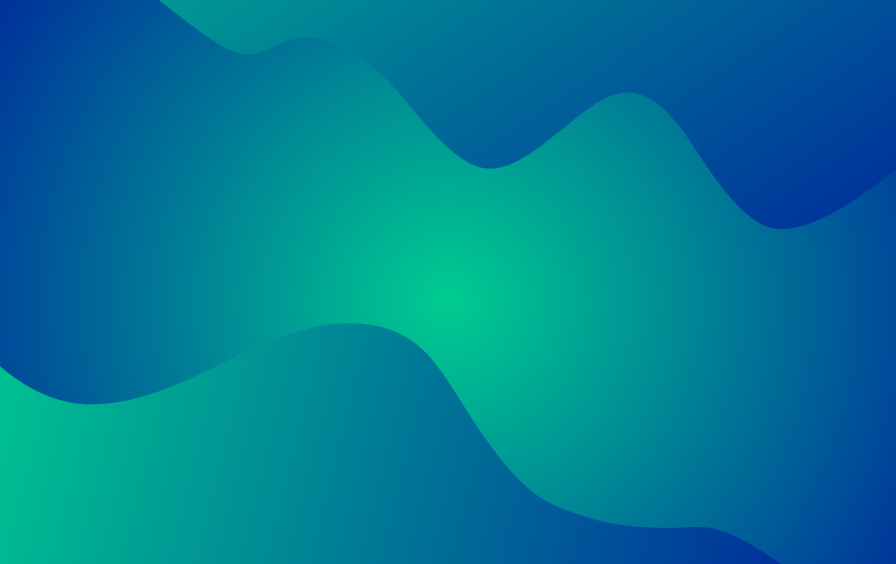
Write a Shadertoy shader that draws this background.

```glsl
// Two flowing wave panels, one above and one below, over a radial green glow.
// Each wave edge is a cubic Hermite curve; all layers share one green-to-blue
// ramp, driven by distance for the glow and by slanted ramps for the panels.

const int KNOTS = 12;

// Green to deep blue
vec3 ramp(float t) {
    return mix(vec3(0.0, 0.80, 0.568), vec3(0.0, 0.19, 0.607), clamp(t, 0.0, 1.0));
}

// Curve height at x; each knot holds (x, height, slope)
float waveHeight(float x, vec3 knots[KNOTS]) {
    vec3 a = knots[0], b = knots[1];
    for (int i = 1; i < KNOTS - 1; i++) {
        if (x > knots[i].x) {
            a = knots[i];
            b = knots[i + 1];
        }
    }
    float span = b.x - a.x;
    float t = clamp((x - a.x) / span, 0.0, 1.0);
    float s = 1.0 - t;
    return a.y * s * s * (1.0 + 2.0 * t) + b.y * t * t * (3.0 - 2.0 * t)
         + span * t * s * (a.z * s - b.z * t);
}

// Antialiased coverage of the positive side of an edge
float coverage(float d) {
    return clamp(0.5 + d / max(fwidth(d), 1e-5), 0.0, 1.0);
}

void mainImage(out vec4 fragColor, in vec2 fragCoord) {
    vec2 uv = fragCoord / iResolution.xy;
    float depth = 1.0 - uv.y;

    vec3 upperWave[KNOTS] = vec3[KNOTS](
        vec3(0.160, 1.021, -1.18), vec3(0.241, 0.925, -0.99),
        vec3(0.277, 0.9035, 0.0),  vec3(0.306, 0.917, 0.67),
        vec3(0.341, 0.9335, 0.0),  vec3(0.449, 0.828, -1.91),
        vec3(0.547, 0.701, 0.0),   vec3(0.625, 0.768, 1.27),
        vec3(0.7005, 0.836, 0.0),  vec3(0.773, 0.743, -2.47),
        vec3(0.870, 0.594, 0.0),   vec3(1.0, 0.699, 1.19));

    vec3 lowerWave[KNOTS] = vec3[KNOTS](
        vec3(0.0, 0.3506, -1.35),  vec3(0.1016, 0.283, 0.0),
        vec3(0.247, 0.355, 0.80),  vec3(0.388, 0.4265, 0.0),
        vec3(0.469, 0.384, -1.35), vec3(0.527, 0.257, -2.47),
        vec3(0.586, 0.139, -1.48), vec3(0.651, 0.085, -0.54),
        vec3(0.742, 0.064, -0.03), vec3(0.781, 0.0655, -0.03),
        vec3(0.872, 0.0, -1.08),   vec3(1.0, -0.162, -1.27));

    // Radial glow
    vec3 color = ramp(length((uv - vec2(0.5, 0.465)) * vec2(1.662, 1.043)));

    // Upper panel, darkening toward the lower right
    vec3 upperColor = ramp(0.234 + 0.572 * uv.x + 0.53 * depth);
    color = mix(color, upperColor, coverage(uv.y - waveHeight(uv.x, upperWave)));

    // Lower panel, darkening toward the right
    vec3 lowerColor = ramp(-0.03 + 0.995 * uv.x + 0.158 * depth);
    color = mix(color, lowerColor, coverage(waveHeight(uv.x, lowerWave) - uv.y));

    fragColor = vec4(color, 1.0);
}
```
